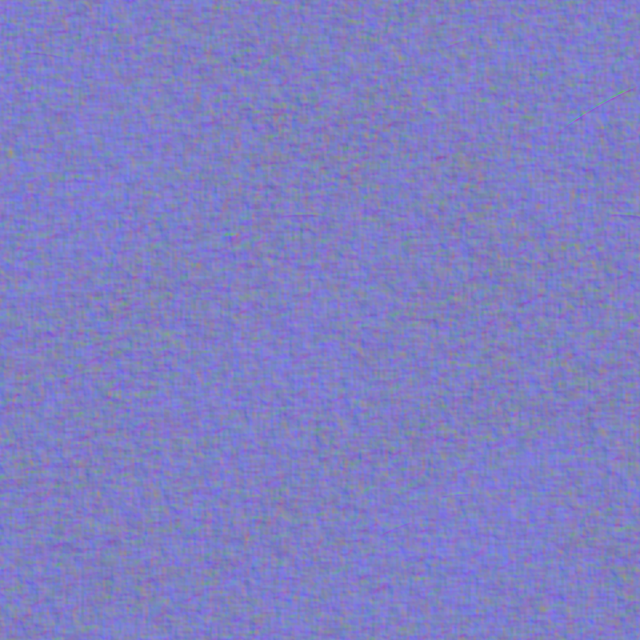
Give the GLSL for this texture map, as a WebGL 2 fragment shader.

```glsl
#version 300 es
precision highp float;
// Tangent-space normal map of finely grained plaster with a faint weave.
// Slanted noise octaves, thin scratches and small pits form a height field;
// its slope gives red and green, while blue fades in rough, cloudy patches.

uniform vec2 u_resolution;
out vec4 fragColor;

// Integer hash of a lattice cell, 0 to 1
float hash(vec2 cell) {
    uvec2 q = uvec2(ivec2(cell)) * uvec2(1597334673u, 3812015801u);
    uint n = (q.x ^ q.y) * 1597334673u;
    n = (n ^ (n >> 15)) * 2246822519u;
    n ^= n >> 13;
    return float(n >> 8) / 16777216.0;
}

// Value noise with quintic blending
float noise(vec2 p) {
    vec2 i = floor(p), f = p - i;
    f = f * f * f * (f * (f * 6.0 - 15.0) + 10.0);
    return mix(mix(hash(i), hash(i + vec2(1, 0)), f.x),
               mix(hash(i + vec2(0, 1)), hash(i + vec2(1, 1)), f.x), f.y);
}

vec2 rotate(vec2 p, float angle) {
    float c = cos(angle), s = sin(angle);
    return vec2(c * p.x + s * p.y, c * p.y - s * p.x);
}

// Soft groove along a slightly bowed line, tapered at both ends
float scratch(vec2 p, vec2 centre, float angle, float halfLength, float width) {
    vec2 q = rotate(p - centre, angle);
    float along = q.x / halfLength;
    float across = (q.y + 0.06 * halfLength * along * along) / width;
    return exp(-across * across) * (1.0 - smoothstep(0.6, 1.0, abs(along)));
}

float grain(vec2 p) {
    vec2 coarse = rotate(p, 0.6) * vec2(0.75, 1.0);
    vec2 medium = rotate(p, 0.5) * vec2(0.8, 1.0);
    vec2 fine = rotate(p, 0.9);
    return 0.00040 * noise(coarse * 50.0 + 7.0)
         + 0.00050 * noise(medium * 110.0 + 31.0)
         + 0.00017 * noise(fine * 200.0 + 83.0);
}

float marks(vec2 p) {
    // One long scratch near the upper right edge
    float h = -0.00036 * scratch(p, vec2(0.935, 0.835), 0.52, 0.075, 0.0021);
    for (int i = 0; i < 6; i++) {
        float k = float(i);
        vec2 place = vec2(hash(vec2(k, 11)), hash(vec2(k, 23)));
        float turn = mix(-0.2, 0.6, hash(vec2(k, 37)));
        float size = mix(0.015, 0.04, hash(vec2(k, 41)));
        h -= 0.00018 * scratch(p, place, turn, size, 0.0022);

        // Small oval pits
        vec2 pit = vec2(hash(vec2(k, 53)), hash(vec2(k, 67)));
        vec2 d = rotate(p - pit, turn) / vec2(0.007, 0.0045);
        h -= 0.0007 * hash(vec2(k, 71)) * exp(-dot(d, d));
    }
    return h;
}

float height(vec2 p) {
    return grain(p) + marks(p);
}

// Noise drawn out into upright (x) and level (y) threads, about zero
vec2 threads(vec2 p, float seed) {
    return vec2(noise(p * vec2(240.0, 65.0) + seed),
                noise(p * vec2(65.0, 240.0) + seed + 48.0)) - 0.5;
}

void main() {
    vec2 p = gl_FragCoord.xy / u_resolution;

    // Broad clouds: 0 is smooth and blue, 1 is rough and grey
    vec2 drift = rotate(p, 0.8);
    float cloud = 0.45 * noise(drift * vec2(3.0, 5.0) + 5.0)
                + 0.30 * noise(drift * vec2(9.0, 12.0) + 19.0)
                + 0.25 * noise(drift * vec2(24.0, 30.0) + 43.0);

    // Central differences of the height field
    vec2 e = vec2(0.001, 0.0);
    vec2 slope = vec2(height(p + e.xy) - height(p - e.xy),
                      height(p + e.yx) - height(p - e.yx)) / (2.0 * e.x);

    // The weave tilts the surface and also mottles the blue
    vec2 tilt = (slope + 0.08 * threads(p, 101.0)) * mix(0.8, 1.2, cloud);
    vec2 mottle = threads(p, 211.0);

    // Blue drops on steep or upward-facing grain and in rough clouds
    float blue = 0.785 - 0.7 * tilt.y - 0.35 * tilt.x - 4.0 * dot(tilt, tilt)
               + 0.12 * (mottle.x + mottle.y) - 0.13 * (cloud - 0.5);

    fragColor = vec4(0.5 + tilt, clamp(blue, 0.45, 1.0), 1.0);
}
```
